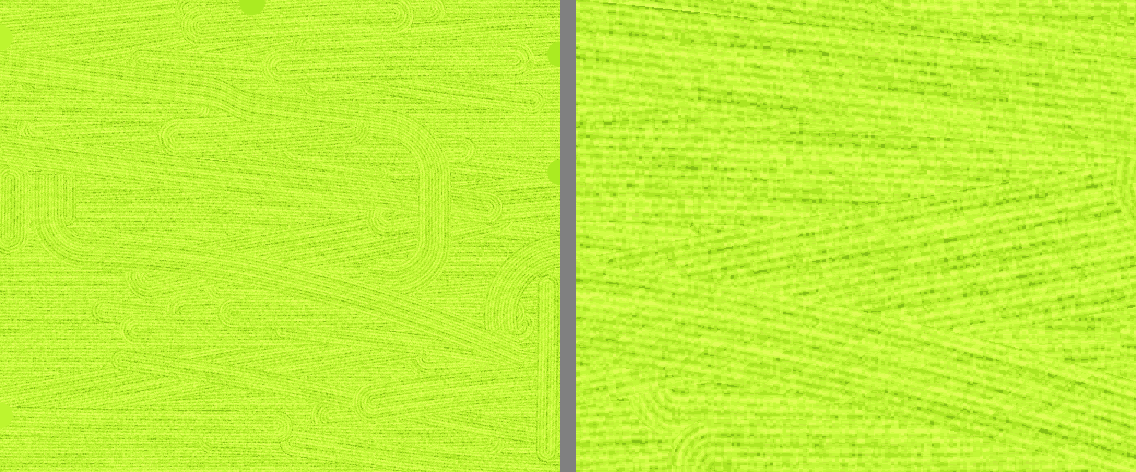
Left, the full canvas; right, a detail of the centre.
Give the GLSL for this texture, as a WebGL 2 fragment shader.

```glsl
#version 300 es
precision highp float;
// Lime paint: overlapping brush strokes with fine, grainy bristle lines.
uniform vec2 u_resolution;
out vec4 outColor;

float hash(vec2 p) {
  return fract(sin(dot(p, vec2(127.1, 311.7))) * 4375.85);
}

// Value that changes smoothly along a bristle, independently on each bristle.
float streak(float along, float bristle) {
  float cell = floor(along);
  return mix(hash(vec2(cell, bristle)), hash(vec2(cell + 1.0, bristle)),
             smoothstep(0.0, 1.0, along - cell));
}

// Paint layer: x along the stroke, y across it, z seed, w depth inside its edge.
void lay(inout vec4 paint, float along, float across, float halfWidth, float seed) {
  float depth = halfWidth - abs(across);
  if (depth > 0.0) paint = vec4(along, across + seed * 0.37, seed, depth);
}

// Straight stroke with rounded ends; its bristles curl around the ends.
void layBar(inout vec4 paint, vec2 q, float angle, vec2 halfSize, float bend, float seed) {
  float c = cos(angle), s = sin(angle);
  q = vec2(c * q.x + s * q.y, c * q.y - s * q.x);
  q.y += bend * sin(q.x * 6.0 + seed);
  float beyond = max(abs(q.x) - halfSize.x + halfSize.y, 0.0);
  float side = q.y < 0.0 ? -1.0 : 1.0;
  lay(paint, q.x, side * length(vec2(beyond, q.y)), halfSize.y, seed);
}

// Signed distance to a box with round corners.
float roundBox(vec2 q, vec2 halfSize, float r) {
  vec2 d = abs(q) - halfSize + r;
  return length(max(d, 0.0)) + min(max(d.x, d.y), 0.0) - r;
}

vec4 strokes(vec2 p) {
  vec4 paint = vec4(p, 0.0, 1.0);

  // Scattered, mostly level strokes
  for (int i = 0; i < 44; i++) {
    float n = float(i) + 1.0;
    float a = hash(vec2(n, 1.3)), b = hash(vec2(n, 5.7)), c = hash(vec2(n, 9.1));
    vec2 center = vec2(a * 1.2, fract(n * 0.618));
    float angle = (b - 0.45) * 0.4 * (0.3 + c);
    vec2 halfSize = vec2(0.2 + 0.35 * c, 0.022 + 0.03 * b);
    layBar(paint, p - center, angle, halfSize, 0.008 * a, n);
  }

  // Upright strokes near the sides
  layBar(paint, p - vec2(0.02, 0.56), 1.57, vec2(0.10, 0.04), 0.002, 51.0);
  layBar(paint, p - vec2(0.14, 0.58), 1.57, vec2(0.06, 0.022), 0.0, 52.0);
  layBar(paint, p - vec2(0.52, 0.62), -0.12, vec2(0.55, 0.035), 0.003, 53.0);

  // Long hook that turns back at the right
  vec2 q = p - vec2(0.4, 0.635);
  q.y += 0.12 * q.x + 0.013 * tanh((p.x - 0.49) * 35.0);
  if (p.y > 0.74 || p.x > 0.78)
    lay(paint, q.x - q.y, roundBox(q, vec2(0.52, 0.165), 0.1), 0.035, 54.0);

  // Stroke that falls at the left, then sweeps down to the right
  float run = p.x - 0.1;
  q = vec2(run, p.y - 0.465 + 0.215 * run * abs(run));
  vec2 corner = 0.08 - q;
  float sweep = length(max(corner, 0.0)) + min(max(corner.x, corner.y), 0.0) - 0.08;
  if (p.y < 0.63 && p.x < 1.1) lay(paint, q.x - q.y, sweep, 0.035, 55.0);

  // Arc and upright at the lower right
  q = p - vec2(1.2, 0.33);
  if (q.y > -0.03) lay(paint, atan(q.y, -q.x) * 0.14, length(q) - 0.14, 0.036, 56.0);
  layBar(paint, p - vec2(1.16, 0.22), 1.57, vec2(0.2, 0.024), 0.002, 57.0);
  return paint;
}

// Six greens, spread by their share of the area
vec3 lime(float v) {
  vec3 c = vec3(0.67, 0.90, 0.13);
  c = mix(c, vec3(0.75, 0.94, 0.20), smoothstep(0.18, 0.22, v));
  c = mix(c, vec3(0.77, 0.91, 0.24), smoothstep(0.33, 0.35, v));
  c = mix(c, vec3(0.76, 0.97, 0.21), smoothstep(0.36, 0.38, v));
  c = mix(c, vec3(0.82, 0.99, 0.27), smoothstep(0.66, 0.70, v));
  return mix(c, vec3(0.88, 0.99, 0.34), smoothstep(0.90, 0.93, v));
}

void main() {
  vec2 p = gl_FragCoord.xy / u_resolution.y;
  vec4 paint = strokes(p);

  // Bristle ridges, slow streaks and fine grain
  float ridge = paint.y * 930.0 + 0.7 * sin(paint.x * 9.0 + paint.z);
  float tone = 0.8 * sin(ridge) + 0.35 * sin(paint.y * 310.0 + paint.z);
  tone += streak(paint.x * 7.0, floor(paint.y * 150.0)) - 0.5;
  float dash = hash(floor(paint.xy * vec2(170.0, 300.0)) + paint.z);
  float grain = hash(floor(p * 432.0));
  tone += 1.4 * (dash - 0.5) + 1.8 * (grain - 0.5);
  tone -= 0.5 * (1.0 - smoothstep(0.0, 0.004, paint.w));
  vec3 color = lime(1.0 / (1.0 + exp(-1.7 * tone)));

  // Sparse dark pits in the deepest grooves
  color = mix(color, vec3(0.50, 0.72, 0.07), 0.8 * smoothstep(-1.75, -2.1, tone));

  // Flat drops along the border
  float aspect = u_resolution.x / u_resolution.y;
  for (int i = 0; i < 5; i++) {
    float side = float(i % 2), row = float(i / 2);
    vec2 center = vec2(side * aspect, mix(0.92 - 0.8 * row, 0.885 - 0.25 * row, side));
    if (i == 4) center = vec2(0.45 * aspect, 0.995);
    float drop = length(p - center) - 0.027;
    vec3 flatGreen = mix(vec3(0.67, 0.92, 0.13), vec3(0.74, 0.96, 0.18), i == 4 ? 0.0 : 1.0 - side);
    color = mix(flatGreen, color, smoothstep(-0.001, 0.001, drop));
  }
  outColor = vec4(color, 1.0);
}
```
